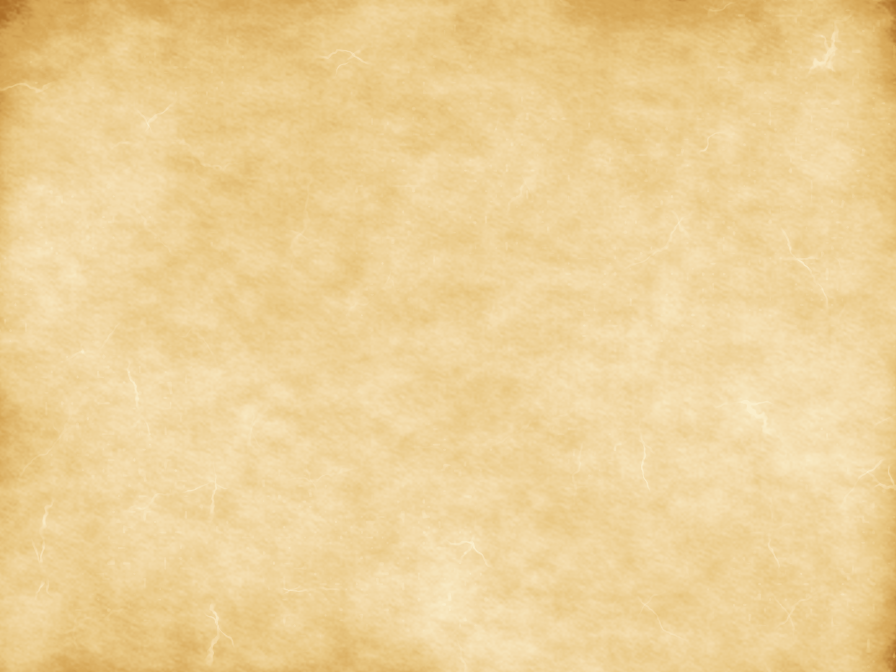
A Shadertoy shader for this texture:

```glsl
// Aged parchment: mottled cream paper with browned edges and fine pale creases
#define BASE_TONE 0.632
#define CLOUD_AMOUNT 0.30
#define MOTTLE_AMOUNT 0.20
#define GRAIN_AMOUNT 0.135
#define EDGE_BURN 0.18
#define CORNER_BURN 0.15
#define CREASE_CELL 0.15
#define CREASE_WIDTH 0.0026
#define CREASE_LIGHT 0.13

float hash(vec2 p) {
    return fract(sin(dot(p, vec2(127.1, 311.7))) * 43758.5453);
}

float noise(vec2 p) {
    vec2 i = floor(p), f = fract(p);
    f = f * f * (3.0 - 2.0 * f);
    return mix(mix(hash(i), hash(i + vec2(1, 0)), f.x),
               mix(hash(i + vec2(0, 1)), hash(i + vec2(1, 1)), f.x), f.y);
}

float fbm(vec2 p) {
    float sum = 0.0, amp = 0.516;
    for (int i = 0; i < 5; i++) {
        sum += amp * noise(p);
        p = mat2(1.6, 1.2, -1.2, 1.6) * p + 7.3;
        amp *= 0.5;
    }
    return sum;
}

vec2 rotate(vec2 p, float a) {
    float c = cos(a), s = sin(a);
    return vec2(c * p.x + s * p.y, c * p.y - s * p.x);
}

// Tapered line along local x: a thin core in a faint halo
float strand(vec2 p, float halfLength, float px) {
    float taper = 1.0 - smoothstep(0.4, 1.0, abs(p.x) / halfLength);
    float width = max(CREASE_WIDTH, 0.6 * px);
    float d = abs(p.y);
    float core = 1.0 - smoothstep(0.2 * width, width + 0.5 * px, d);
    return taper * (core + 0.35 * exp(-d / 0.006));
}

// Scattered creases, each with one side branch
float creases(vec2 uv, float px) {
    vec2 warp = vec2(fbm(uv * 14.0), fbm(uv * 14.0 + 31.0)) - 0.5;
    vec2 p = uv + 0.075 * warp;
    vec2 cell = floor(p / CREASE_CELL);
    float sum = 0.0;
    for (int y = -1; y <= 1; y++)
    for (int x = -1; x <= 1; x++) {
        vec2 id = cell + vec2(x, y);
        vec2 center = (id + vec2(hash(id + 3.1), hash(id + 8.7))) * CREASE_CELL;
        float angle = 6.2832 * hash(id + 15.3);
        float halfLength = mix(0.035, 0.1, hash(id + 21.9));
        float strength = pow(hash(id + 42.4), 1.4);
        vec2 q = rotate(p - center, angle);
        vec2 side = rotate(q - vec2(0.3 * halfLength, 0.0), 0.6 + 1.3 * hash(id + 57.2));
        sum += strength * (strand(q, halfLength, px)
                         + 0.7 * strand(side, 0.5 * halfLength, px));
    }
    return min(sum, 1.2) * smoothstep(0.1, 0.65, noise(uv * 34.0));
}

// Browning that creeps in unevenly from the borders
float burn(vec2 uv, float aspect) {
    vec2 d = max(min(uv, vec2(aspect, 1.0) - uv), 0.0);
    vec2 edge = exp(-d / vec2(0.035, 0.085));
    float patches = smoothstep(0.28, 0.72, fbm(uv * 5.0 + 19.0));
    float corner = exp(-length(d) / 0.09);
    return (EDGE_BURN * (edge.x + edge.y) + CORNER_BURN * corner) * (0.3 + 0.9 * patches);
}

// Tone to colour: brown, ochre, tan, cream, pale crease
vec3 parchment(float tone) {
    vec3 c = mix(vec3(0.68, 0.44, 0.16), vec3(0.85, 0.67, 0.36), smoothstep(0.14, 0.36, tone));
    c = mix(c, vec3(0.915, 0.785, 0.52), clamp((tone - 0.36) / 0.16, 0.0, 1.0));
    c = mix(c, vec3(0.955, 0.86, 0.67), clamp((tone - 0.52) / 0.15, 0.0, 1.0));
    return mix(c, vec3(0.98, 0.93, 0.79), clamp((tone - 0.67) / 0.14, 0.0, 1.0));
}

void mainImage(out vec4 fragColor, in vec2 fragCoord) {
    vec2 uv = fragCoord / iResolution.y;
    float aspect = iResolution.x / iResolution.y;
    float px = 1.0 / iResolution.y;

    // Broad clouds and crisp mottling
    vec2 drift = vec2(fbm(uv * 4.0 + 5.0), fbm(uv * 4.0 + 47.0)) - 0.5;
    float clouds = fbm(uv * vec2(2.8, 3.0) + 0.9 * drift + 11.0) - 0.5;
    float mottle = fbm(uv * vec2(26.0, 36.0) + 2.0 * drift) - 0.5;

    // Fine grain: slanted fibres, level fibres and round specks
    vec2 slant = rotate(uv, -0.45);
    float grain = 0.4 * noise(slant * vec2(110.0, 240.0))
                + 0.25 * noise(uv * vec2(90.0, 200.0) + 13.0)
                + 0.35 * noise(uv * 260.0 + 29.0) - 0.5;

    float tone = BASE_TONE + CLOUD_AMOUNT * clouds + MOTTLE_AMOUNT * mottle
               + GRAIN_AMOUNT * grain - burn(uv, aspect);

    // Creases show more toward the borders
    float outward = length((uv - 0.5 * vec2(aspect, 1.0)) / vec2(aspect, 1.0));
    tone += CREASE_LIGHT * creases(uv, px) * mix(0.5, 1.1, smoothstep(0.1, 0.45, outward));

    // Sparse pale flecks
    float fleck = smoothstep(0.82, 0.97, noise(uv * 130.0 + 63.0));
    tone += 0.06 * fleck * smoothstep(0.4, 0.65, noise(uv * 9.0));

    fragColor = vec4(parchment(tone), 1.0);
}
```
